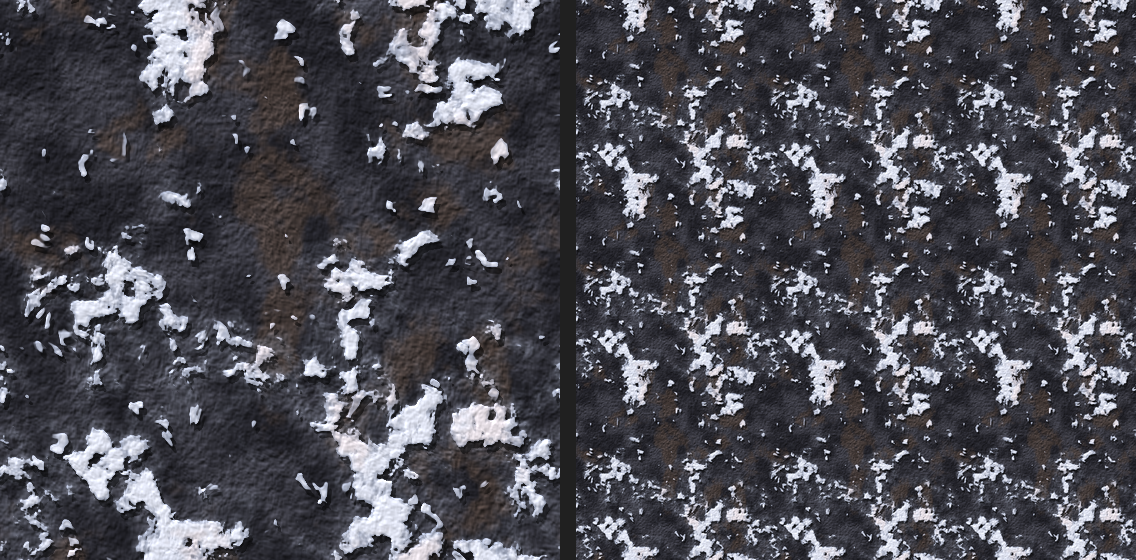
Left: one tile. Right: repeated 3 by 3.
Reproduce this texture procedurally as a Shadertoy shader.

```glsl
float hash(vec2 p) {
    vec3 h = fract(vec3(p.xyx) * 0.1031);
    h += dot(h, h.yzx + 33.33);
    return fract((h.x + h.y) * h.z);
}

// Value noise that wraps after a whole number of cells
float noise(vec2 uv, float cells, float seed) {
    vec2 p = uv * cells;
    vec2 i = floor(p), f = fract(p);
    f = f * f * f * (f * (f * 6.0 - 15.0) + 10.0);
    vec2 a = mod(i, cells) + seed * 17.0;
    vec2 b = mod(i + 1.0, cells) + seed * 17.0;
    return mix(mix(hash(a), hash(vec2(b.x, a.y)), f.x),
               mix(hash(vec2(a.x, b.y)), hash(b), f.x), f.y);
}

float fbm(vec2 uv, float cells, int octaves, float seed) {
    float sum = 0.0, total = 0.0, amp = 1.0;
    for (int i = 0; i < octaves; i++) {
        sum += amp * noise(uv, cells, seed + float(i) * 3.0);
        total += amp;
        amp *= 0.55;
        cells *= 2.0;
    }
    return sum / total;
}

struct Surface {
    float height;
    float paint;
    float residue;
    float rubble;
    float thickness;
};

Surface surfaceAt(vec2 uv) {
    Surface s;
    vec2 warp = vec2(fbm(uv, 9.0, 4, 1.0), fbm(uv, 9.0, 4, 2.0)) - 0.5;
    vec2 q = uv + 0.07 * warp;

    // Broad coverage, densest in the lower part
    float band = cos(6.283185 * (uv.y - 0.27));
    float cover = fbm(q, 6.0, 6, 3.0) - 0.5 + 0.085 * band
                + 0.28 * (noise(q, 3.0, 4.0) - 0.5);
    s.residue = smoothstep(-0.04, 0.17, cover + 0.04 * band);

    // Crumbling paint with loose flakes
    s.rubble = fbm(uv + 0.03 * warp, 34.0, 4, 5.0) - 0.5;
    float edge = cover + s.rubble * (0.12 + 0.5 * s.residue) - 0.115;
    float flake = fbm(q, 26.0, 3, 6.0) - 0.76;
    s.thickness = max(edge, flake);
    s.paint = smoothstep(-0.012, 0.022, s.thickness);

    // Relief of paint, rubble and fine grain
    float grain = fbm(uv + 0.02 * warp, 110.0, 2, 7.0);
    s.height = 0.4 * s.paint + 0.9 * s.residue * s.rubble
             + grain * mix(0.75, 0.35, s.paint);
    return s;
}

void mainImage(out vec4 fragColor, in vec2 fragCoord) {
    vec2 uv = fragCoord / iResolution.xy;
    vec2 toLight = vec2(-0.5, 0.86);
    Surface s = surfaceAt(uv);
    float slope = s.height - surfaceAt(uv + 0.0038 * toLight).height;
    float shadow = surfaceAt(uv + 0.014 * toLight).paint * (1.0 - s.paint);

    // Dark ground with brown stains
    float mottle = fbm(uv, 14.0, 4, 8.0);
    vec3 ground = mix(vec3(0.125, 0.125, 0.15), vec3(0.235, 0.235, 0.27),
                      smoothstep(0.25, 0.75, mottle));
    float stain = smoothstep(0.58, 0.74, fbm(uv, 8.0, 5, 9.0));
    ground = mix(ground, vec3(0.3, 0.245, 0.215), 0.65 * stain);

    // Grey residue and pale blue-white paint
    float dust = s.residue * clamp(0.5 + 1.8 * s.rubble, 0.0, 1.0);
    vec3 color = mix(ground, vec3(0.47, 0.49, 0.55), dust);
    float bleach = smoothstep(0.0, 0.13, s.thickness)
                 + 0.9 * (fbm(uv, 20.0, 4, 10.0) - 0.5);
    vec3 paintColor = mix(vec3(0.58, 0.61, 0.69), vec3(0.87, 0.885, 0.94),
                          clamp(bleach + 0.15, 0.0, 1.0));
    paintColor *= mix(vec3(1.0), vec3(1.03, 0.98, 0.95), stain);
    color = mix(color, paintColor, s.paint);

    // Raking light and cast shadow
    color *= 1.0 - 0.48 * shadow;
    color *= clamp(1.0 + mix(1.5, 0.9, s.paint) * slope, 0.4, 1.6);
    fragColor = vec4(clamp(color, 0.0, 1.0), 1.0);
}
```
